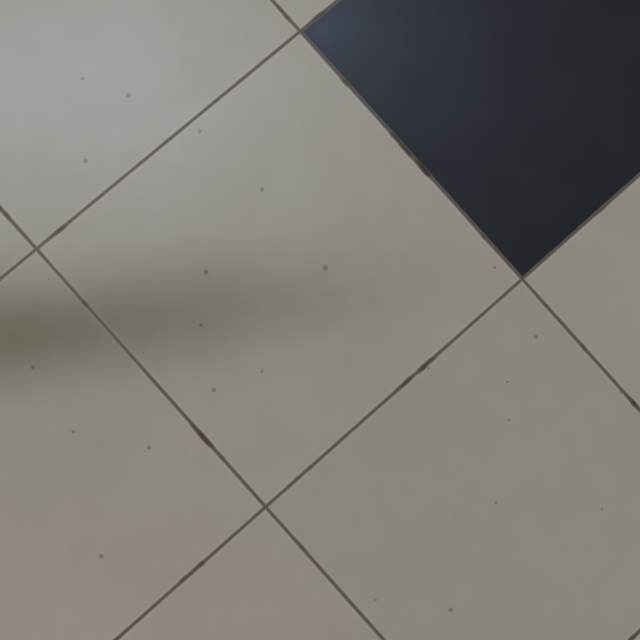
Reproduce this texture procedurally as a three.js fragment shader.

```glsl
varying vec2 vUv;

// Tile plane in homogeneous canvas coordinates: two edges and a corner
const vec3 EDGE_U = vec3(0.4294, 0.3753, 0.0371);
const vec3 EDGE_V = vec3(0.3561, -0.4040, -0.0047);
const vec3 CORNER = vec3(0.057, 0.611, 1.0);
const float TILE_SIZE = 0.535;
const vec2 DARK_PERIOD = vec2(3.0, 2.0);
const vec2 DARK_CELL = vec2(1.0, 0.0);

const float GROUT_HALF = 0.0031;
const float EDGE_SOFT = 0.0019;
const float BEVEL_WIDTH = 0.006;
const float SPECK_SCALE = 11.0;
const float SPECK_CHANCE = 0.22;

const vec3 STONE = vec3(0.548, 0.530, 0.498);
const vec3 GLARE = vec3(0.085, 0.095, 0.115);
const vec3 SHADE = vec3(0.135, 0.135, 0.150);
const vec3 BLUSH = vec3(0.025, 0.000, 0.002);
const vec3 SLATE = vec3(0.125, 0.135, 0.148);
const vec3 SHEEN = vec3(0.135, 0.150, 0.185);
const vec3 GROUT = vec3(0.345, 0.325, 0.295);
const vec3 GRIME = vec3(0.190, 0.150, 0.130);

float hash(vec2 p) {
  vec3 q = fract(vec3(p.xyx) * 0.1031);
  q += dot(q, q.yzx + 33.33);
  return fract((q.x + q.y) * q.z);
}

// Layered, rotated sines, roughly -1 to 1
float mottle(vec2 p) {
  float sum = 0.0;
  float amp = 0.5;
  for (int i = 0; i < 5; i++) {
    sum += amp * sin(p.x + 1.3 * sin(p.y * 0.8)) * sin(p.y + 1.1 * sin(p.x * 0.7));
    p = mat2(1.28, 1.05, -1.05, 1.28) * p + 2.7;
    amp *= 0.68;
  }
  return sum;
}

// Distance to the nearest jittered point
float cellular(vec2 p) {
  vec2 cell = floor(p);
  float nearest = 2.0;
  for (int y = -1; y <= 1; y++) {
    for (int x = -1; x <= 1; x++) {
      vec2 id = cell + vec2(float(x), float(y));
      vec2 point = id + vec2(hash(id + 3.0), hash(id + 47.0));
      nearest = min(nearest, length(p - point));
    }
  }
  return nearest;
}

float specks(vec2 p) {
  vec2 id = floor(p);
  vec2 center = 0.2 + 0.6 * vec2(hash(id + 11.0), hash(id + 29.0));
  float radius = mix(0.03, 0.07, hash(id + 71.0));
  float present = step(hash(id + 5.0), SPECK_CHANCE);
  return present * (1.0 - smoothstep(radius * 0.3, radius, length(fract(p) - center)));
}

float bump(vec2 p) {
  return exp(-dot(p, p));
}

vec3 lightTile(vec2 uv, vec2 cell) {
  float glare = bump((uv - vec2(0.08, 0.88)) / vec2(0.48, 0.27));
  float band = bump(vec2(0.0, (uv.y - 0.475 - 0.12 * uv.x) / 0.075));
  band *= 1.0 - smoothstep(-0.05, 0.85, uv.x);
  float blush = bump((uv - vec2(0.05, 0.0)) / vec2(0.35, 0.15));
  vec3 color = STONE + GLARE * glare - SHADE * band + BLUSH * blush;
  color += 0.016 * (hash(cell + 20.0) - 0.5);
  color += vec3(0.008, 0.009, 0.011) * mottle(uv * 14.0);
  color += 0.008 * (cellular(uv * 24.0) - 0.45);
  return color - vec3(0.10) * specks(uv * SPECK_SCALE);
}

vec3 darkTile(vec2 uv) {
  float falloff = exp(-4.2 * length(uv - vec2(0.50, 0.96)));
  return SLATE + SHEEN * falloff + 0.007 * mottle(uv * 22.0);
}

void main() {
  // Canvas to tile coordinates
  vec3 p = vec3(vUv, 1.0);
  vec2 grid = vec2(dot(cross(EDGE_V, CORNER), p), dot(cross(CORNER, EDGE_U), p));
  grid /= dot(cross(EDGE_U, EDGE_V), p);
  vec2 cell = floor(grid);
  vec2 gap = (0.5 - abs(fract(grid) - 0.5)) * TILE_SIZE;
  float edge = min(gap.x, gap.y);

  // Tile faces
  vec2 phase = abs(mod(cell, DARK_PERIOD) - DARK_CELL);
  float isDark = 1.0 - step(0.5, phase.x + phase.y);
  vec3 color = mix(lightTile(vUv, cell), darkTile(vUv), isDark);
  float bevel = 1.0 - smoothstep(GROUT_HALF, GROUT_HALF + BEVEL_WIDTH, edge);
  color += 0.022 * bevel * (1.0 - isDark);

  // Grout with uneven width and dirt
  float wear = mottle(vUv * 19.0 + 4.0);
  float grime = smoothstep(0.15, 0.75, wear + 0.35 * (0.45 - vUv.y));
  float width = GROUT_HALF * (1.0 + 0.16 * wear + 0.35 * grime);
  float line = 1.0 - smoothstep(width - EDGE_SOFT, width + EDGE_SOFT, edge);
  vec3 grout = mix(GROUT, GRIME, 0.75 * grime);
  grout += 0.07 * bump((vUv - vec2(0.1, 0.9)) / 0.4);
  grout *= 0.9 + 0.25 * smoothstep(0.0, GROUT_HALF, edge);
  color = mix(color, grout, 0.93 * line);

  gl_FragColor = vec4(color, 1.0);
}
```
